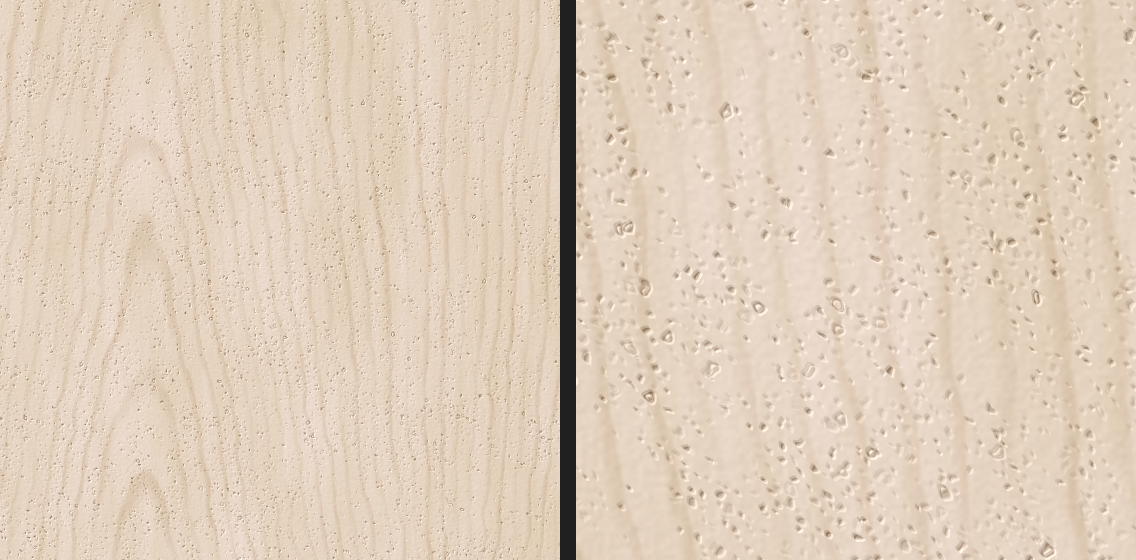
Left, the full canvas; right, a detail of the centre.
Give the GLSL for this texture, as a Shadertoy shader.

```glsl
// Pale maple wood with arched growth rings, soft streaks and tiny embossed pores.

float hash(vec2 p) {
    vec3 q = fract(vec3(p.xyx) * 0.1031);
    q += dot(q, q.yzx + 33.33);
    return fract((q.x + q.y) * q.z);
}

float noise(vec2 p) {
    vec2 i = floor(p), f = fract(p);
    f = f * f * (3.0 - 2.0 * f);
    return mix(mix(hash(i), hash(i + vec2(1, 0)), f.x),
               mix(hash(i + vec2(0, 1)), hash(i + vec2(1, 1)), f.x), f.y);
}

float fbm(vec2 p) {
    float sum = 0.0, gain = 0.5;
    for (int i = 0; i < 4; i++) {
        sum += gain * noise(p);
        p = p * 2.03 + 17.3;
        gain *= 0.5;
    }
    return sum / 0.9375;
}

// Depth of the pores, gathered in upright clusters
float poreDepth(vec2 p) {
    p += 0.004 * (vec2(noise(p * 230.0), noise(p * 230.0 + 71.0)) - 0.5);
    vec2 q = p * 135.0, cell = floor(q);
    float depth = 0.0;
    for (int y = -1; y <= 1; y++)
    for (int x = -1; x <= 1; x++) {
        vec2 id = cell + vec2(x, y);
        vec2 at = id / 135.0;
        float cluster = 0.6 * noise(at * vec2(56, 30) + 5.0) + 0.4 * noise(at * vec2(25, 9));
        if (hash(id + 300.0) > 0.1 + 0.85 * smoothstep(0.3, 0.7, cluster)) continue;
        vec2 center = id + vec2(hash(id + 11.0), hash(id + 47.0));
        float size = hash(id + 93.0);
        float radius = mix(0.14, 0.28, size * size);
        float d = length((q - center) * vec2(1.0, 0.9));
        if (size > 0.965) {
            d = abs(d - 0.34);
            radius = 0.1;
        }
        float pit = 1.0 - smoothstep(radius - 0.07, radius + 0.09, d);
        float strength = hash(id + 151.0);
        depth = max(depth, pit * mix(0.3, 1.0, strength * strength));
    }
    return depth;
}

// Ring coordinate: arches on the left, nearly upright lines elsewhere
float ringCoord(vec2 p) {
    p.x += 0.026 * (fbm(p * vec2(5, 4) + 9.0) - 0.5) + 0.008 * (noise(p * vec2(24, 22)) - 0.5)
         + 0.003 * (noise(p * vec2(90, 60)) - 0.5);
    float dx = p.x - 0.26;
    float rise = mix(-3.0, 5.0, 1.0 - smoothstep(0.4, 1.05, p.x));
    rise *= mix(0.3, 1.0, smoothstep(-0.15, 0.16, p.x));
    return rise * p.y + 40.0 * (sqrt(dx * dx + 0.008) - 0.09)
         + 0.9 * (fbm(p * vec2(7, 5)) - 0.5);
}

void mainImage(out vec4 fragColor, in vec2 fragCoord) {
    vec2 uv = fragCoord / iResolution.y;

    // Broad pink and cream tones with fine upright streaks
    float ring = ringCoord(uv);
    float broad = fbm(uv * vec2(10, 4) + 31.0);
    float streak = fbm(vec2(uv.x * 46.0 + ring * 0.3, uv.y * 4.0));
    float fiber = noise(uv * vec2(210, 24));
    float paleBand = exp(-pow((uv.x - 0.82 + 0.07 * uv.y) / 0.045, 2.0));
    float tone = 0.54 + 0.85 * (broad - 0.5) + 0.75 * (streak - 0.5)
               + 0.2 * (fiber - 0.5) + 0.28 * paleBand;
    vec3 cream = vec3(0.872, 0.8, 0.7);
    vec3 pinkWhite = vec3(0.925, 0.859, 0.808);
    vec3 color = mix(cream, pinkWhite, clamp(tone, 0.0, 1.0));

    // Growth lines: soft on one side, firmer on the other
    float phase = fract(ring);
    float line = smoothstep(0.56, 0.86, phase) * (1.0 - smoothstep(0.88, 1.0, phase));
    line *= mix(0.4, 1.0, hash(vec2(floor(ring) + 60.0, 3.0)));
    line *= mix(0.45, 1.15, noise(uv * vec2(24, 14) + 13.0));
    color -= line * vec3(0.055, 0.073, 0.096);

    // Pores lit from the upper left
    vec2 toLight = vec2(-0.0011, 0.0011);
    float depth = poreDepth(uv);
    float slope = poreDepth(uv + toLight) - poreDepth(uv - toLight);
    color += slope * vec3(0.125, 0.132, 0.138);
    color -= depth * depth * vec3(0.2, 0.22, 0.235);

    // Fine surface tooth, embossed by the same light
    float tooth = noise((uv + toLight) * 300.0) - noise((uv - toLight) * 300.0);
    color += 0.024 * tooth + 0.016 * (noise(uv * 400.0) - 0.5);
    fragColor = vec4(clamp(color, 0.0, 1.0), 1.0);
}
```
